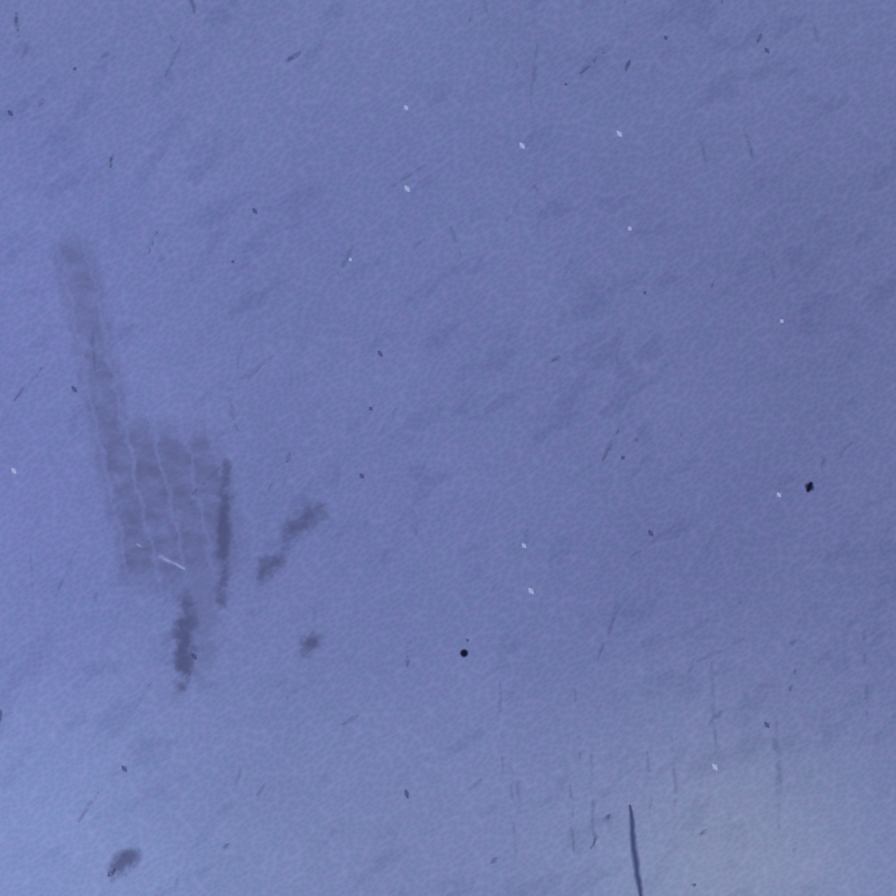
Write a three.js fragment shader that draws this texture.

```glsl
// Scuffed blue-violet painted metal with a worn striped patch, fine scratches and specks.
varying vec2 vUv;

float hash(vec2 p) {
  p = fract(p * vec2(0.1031, 0.1137));
  p += dot(p, p.yx + 33.33);
  return fract((p.x + p.y) * p.x * 7.31);
}

vec2 hash2(vec2 p) { return vec2(hash(p), hash(p + 71.7)); }

// Distance to the nearest jittered cell point
float cellular(vec2 p) {
  vec2 cell = floor(p), f = fract(p);
  float nearest = 2.0;
  for (int y = -1; y <= 1; y++)
    for (int x = -1; x <= 1; x++) {
      vec2 o = vec2(float(x), float(y));
      nearest = min(nearest, length(o + hash2(cell + o + 200.0) - f));
    }
  return nearest;
}

// Layered, rotated sines, about -1..1
float mottle(vec2 p) {
  float sum = 0.0, amp = 0.5;
  for (int i = 0; i < 4; i++) {
    sum += amp * sin(p.x + 1.3 * sin(p.y * 0.8 + float(i))) * sin(p.y + 1.1 * sin(p.x * 0.9));
    p = mat2(1.2, 1.5, -1.5, 1.2) * p + 2.7;
    amp *= 0.62;
  }
  return sum;
}

// Soft line that thins towards both ends
float stroke(vec2 p, vec2 a, vec2 b, float width) {
  vec2 ab = b - a;
  float h = clamp(dot(p - a, ab) / dot(ab, ab), 0.0, 1.0);
  float w = width * (0.5 + 2.0 * h * (1.0 - h));
  return 1.0 - smoothstep(0.0, w, length(p - a - ab * h));
}

// Soft ragged stain, tilted to the right
float stain(vec2 p, vec2 center, vec2 size) {
  vec2 q = p - center;
  q.y -= 0.5 * q.x;
  return 1.0 - smoothstep(0.2, 1.3, length(q / size) + 0.6 * mottle(p * 95.0));
}

float band(float lo, float hi, float soft, float v) {
  return smoothstep(lo - soft, lo + soft, v) * (1.0 - smoothstep(hi - soft, hi + soft, v));
}

// Slanted columns of worn paint, parted by pale broken grooves
float wornPatch(vec2 p) {
  float s = p.x - 0.055 - (0.735 - p.y) * 0.22 + 0.006 * mottle(p * 80.0);
  float column = floor(s / 0.032);
  float top = 0.53 - 0.01 * column + 0.02 * hash(vec2(column, 5.0));
  float tall = 0.75 * band(0.0, 0.045, 0.009, s) * band(0.37, 0.73, 0.02, p.y);
  float low = band(0.0, 0.14, 0.012, s) * band(0.35 + 0.3 * max(s - 0.06, 0.0), top, 0.025, p.y);
  float groove = 1.0 - smoothstep(0.0, 0.005, abs(fract(s / 0.032 + 0.3) - 0.5) * 0.032);
  float wear = 0.7 + 0.5 * mottle(p * vec2(70.0, 130.0));
  float tail = 0.5 * stain(p, vec2(0.22, 0.32), vec2(0.035, 0.09));
  return max(max(tall, low) * wear * (1.0 - 0.6 * groove), tail);
}

void main() {
  vec2 p = vUv;
  // Uneven lighting
  vec3 color = mix(vec3(0.432, 0.472, 0.688), vec3(0.41, 0.443, 0.638), smoothstep(0.3, 0.95, p.x));
  color = mix(color, vec3(0.457, 0.497, 0.735), 0.75 * (1.0 - smoothstep(0.0, 0.36, p.x)));
  color = mix(color, vec3(0.437, 0.48, 0.675), 0.5 * smoothstep(0.75, 1.0, p.y));
  color = mix(color, vec3(0.48, 0.53, 0.71), 0.8 * (1.0 - smoothstep(0.0, 0.42, p.y)));
  color += vec3(0.03, 0.05, 0.07) * exp(-16.0 * dot(p, p));
  vec2 glow = p - vec2(0.82, 0.04);
  color += vec3(0.06, 0.06, 0.015) * exp(-45.0 * dot(glow, glow));

  // Clouds, faint smears and fine grain
  vec2 diagonal = mat2(0.8, -0.6, 0.6, 0.8) * p;
  float smear = smoothstep(0.25, 0.8, mottle(diagonal * vec2(28.0, 65.0)) + 0.4 * mottle(p * 9.0));
  color += 0.011 * mottle(p * 12.0) + 0.008 * mottle(diagonal * vec2(60.0, 120.0)) - 0.025 * smear;
  color += 0.045 * (cellular(diagonal * vec2(130.0, 210.0)) - 0.5);
  color += vec3(0.016, -0.004, 0.01) * mottle(p * 150.0 + 4.0);

  // Worn patch and stains
  color = mix(color, vec3(0.345, 0.365, 0.535), 0.75 * wornPatch(p));
  float stains = max(stain(p, vec2(0.34, 0.42), vec2(0.024, 0.016)), stain(p, vec2(0.305, 0.37), vec2(0.024, 0.014)));
  stains = max(stains, stain(p, vec2(0.346, 0.282), vec2(0.017, 0.014)));
  stains = max(stains, stain(p, vec2(0.25, 0.4), vec2(0.009, 0.08)));
  stains = max(stains, stain(p, vec2(0.206, 0.285), vec2(0.014, 0.05)));
  stains = max(stains, stain(p, vec2(0.137, 0.036), vec2(0.016, 0.018)));
  color = mix(color, vec3(0.29, 0.31, 0.47), 0.75 * stains);

  // Broken scratches: mostly short, every ninth long and upright at the lower right
  vec2 bent = p + 0.0025 * vec2(mottle(p * 45.0), mottle(p * 45.0 + 9.0));
  float broken = smoothstep(-0.35, 0.3, mottle(p * 110.0 + 7.0));
  for (int i = 0; i < 108; i++) {
    vec2 id = vec2(float(i) * 3.7 + 11.0, 40.0);
    float upright = step(mod(float(i), 9.0), 0.5);
    vec2 a = mix(hash2(id), vec2(0.55, 0.02) + vec2(0.42, 0.2) * hash2(id), upright);
    float angle = mix(0.45 + 1.6 * hash(id + 13.0), 1.62, upright);
    float size = 0.008 + 0.06 * pow(hash(id + 27.0), 2.0) + 0.06 * upright;
    float depth = 0.2 + 0.6 * pow(hash(id + 39.0), 4.0) * (1.0 - upright);
    float mark = stroke(bent, a, a + size * vec2(cos(angle), sin(angle)), 0.0045);
    color = mix(color, vec3(0.25, 0.27, 0.42), depth * mark * broken);
  }
  color = mix(color, vec3(0.2, 0.23, 0.4), 0.8 * stroke(bent, vec2(0.717, -0.02), vec2(0.704, 0.1), 0.006));
  color = mix(color, vec3(0.68, 0.72, 0.88), 0.5 * broken * stroke(bent, vec2(0.152, 0.392), vec2(0.206, 0.366), 0.004));

  // Tiny pale nicks, dark specks and two pits
  for (int i = 0; i < 30; i++) {
    vec2 id = vec2(float(i) * 5.3 + 90.0, 150.0);
    vec2 a = hash2(id);
    vec3 tint = mix(vec3(0.22, 0.24, 0.4), vec3(0.75, 0.79, 0.92), step(0.55, hash(id + 17.0)));
    color = mix(color, tint, 0.65 * stroke(p, a, a + vec2(0.004, -0.005) * (hash(id + 31.0) + 0.1), 0.0045));
  }
  float pits = 1.0 - smoothstep(0.002, 0.006, length(p - vec2(0.518, 0.271)));
  pits = max(pits, stroke(p, vec2(0.902, 0.453), vec2(0.905, 0.46), 0.008));
  gl_FragColor = vec4(mix(color, vec3(0.05, 0.06, 0.15), 0.95 * pits), 1.0);
}
```
